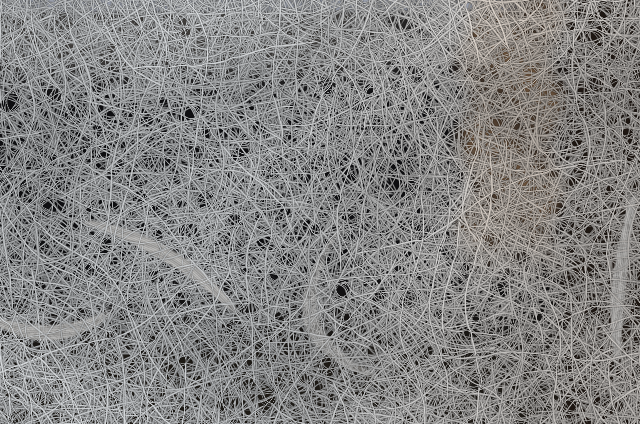
Write a Shadertoy shader that draws this texture.

```glsl
float hash(float n) {
    return fract(sin(n * 12.9898) * 43758.545);
}

mat2 rotation(float a) {
    return mat2(cos(a), sin(a), -sin(a), cos(a));
}

// Broad and patchy variation of the mesh: negative where it opens up
vec2 packing(vec2 p) {
    float broad = sin(p.x * 5.0 + 2.0 * sin(p.y * 4.0) + 0.6) * sin(p.y * 7.0 + 1.5 * sin(p.x * 4.0));
    broad += 0.9 * smoothstep(0.75, 1.0, p.y) + 0.6 * smoothstep(0.3, 0.0, p.y) - 0.35;
    float fine = sin(p.x * 29.0 + 3.0 * sin(p.y * 13.0)) * sin(p.y * 26.0 + 2.0 * sin(p.x * 17.0));
    return vec2(broad, fine);
}

// Cellular swelling that parts the fibres around gaps: xy = position, z = scale
vec3 partFibres(vec2 p, float size) {
    vec2 g = rotation(0.6) * p / size;
    vec2 cell = floor(g);
    float seed = cell.x + cell.y * 37.0;
    vec2 centre = cell + 0.5 + 0.2 * (vec2(hash(seed), hash(seed + 0.5)) - 0.5);
    float radius = length((g - centre) * vec2(1.0, 0.85));
    float scale = 1.0 - 0.6 * hash(seed + 0.7) * smoothstep(0.4, 0.05, radius);
    return vec3(rotation(-0.6) * (centre + (g - centre) * scale) * size, scale);
}

float tanStrip(vec2 uv) {
    float edge = 0.01 * sin(uv.y * 31.0);
    return smoothstep(0.7, 0.75, uv.x + edge) * smoothstep(0.89, 0.85, uv.x + edge) * smoothstep(0.3, 0.5, uv.y);
}

// Dim room seen through the gaps
vec3 backdrop(vec2 uv) {
    vec3 col = mix(vec3(0.12, 0.105, 0.085), vec3(0.055, 0.055, 0.065), smoothstep(0.1, 0.4, uv.y));
    float upperLeft = smoothstep(0.76, 0.88, uv.y) * smoothstep(0.75, 0.5, uv.x);
    col = mix(col, vec3(0.25, 0.24, 0.23), upperLeft);
    col = mix(col, vec3(0.12, 0.09, 0.07), smoothstep(0.85, 0.9, uv.x));
    col = mix(col, vec3(0.42, 0.32, 0.23), tanStrip(uv) * (0.75 + 0.25 * sin(uv.y * 23.0 + uv.x * 40.0)));
    float topBand = smoothstep(0.965, 0.98, uv.y) * smoothstep(0.85, 0.75, uv.x);
    return mix(col, vec3(0.6, 0.62, 0.67), topBand);
}

// Bowed, tapering bundle of parallel threads: x = cover, y = streak shade
vec2 bundle(vec2 p, vec2 a, vec2 b, float bend, float halfWidth) {
    vec2 along = normalize(b - a);
    float t = dot(p - a, along) / length(b - a);
    float side = dot(p - a, vec2(-along.y, along.x)) - bend * 4.0 * t * (1.0 - t);
    float taper = halfWidth * (0.35 + 0.65 * sin(3.14 * clamp(t, 0.0, 1.0)));
    float cover = smoothstep(taper + 0.004, taper - 0.004, abs(side));
    cover *= smoothstep(-0.02, 0.03, t) * smoothstep(1.02, 0.85, t);
    float streak = sin(side * 900.0 + 4.0 * sin(t * 9.0)) * sin(side * 530.0 + t * 7.0);
    return vec2(cover, 0.67 + 0.09 * streak);
}

vec3 addBundle(vec3 col, vec2 strand, float opacity) {
    return mix(col, strand.y * vec3(1.0, 0.995, 0.985), strand.x * opacity);
}

void mainImage(out vec4 fragColor, in vec2 fragCoord) {
    vec2 uv = fragCoord / iResolution.xy;
    vec2 p = fragCoord / iResolution.y;
    float pixel = 1.0 / iResolution.y;
    vec2 pack = packing(p);
    float density = 0.3 * pack.x + 0.35 * pack.y;
    vec3 wide = partFibres(p, 0.075);
    vec3 parted = partFibres(wide.xy + 3.0, 0.043);
    float swell = wide.z * parted.z;

    // Fibre tint: cool at left, warmer and dimmer at right
    vec3 tint = mix(vec3(0.985, 1.0, 1.012), vec3(0.98, 0.96, 0.94), smoothstep(0.3, 1.0, uv.x));
    tint *= mix(vec3(1.0), vec3(1.0, 0.97, 0.94), tanStrip(uv)) * (1.0 + 0.06 * pack.x);

    vec3 col = backdrop(uv);
    const int LAYERS = 52;
    for (int i = 0; i < LAYERS; i++) {
        float layer = float(i);
        float depth = layer / float(LAYERS - 1);
        float phase = 6.28 * hash(layer + 3.7);

        // Bundles lie beneath the uppermost fibres
        if (i == LAYERS - 7) {
            col = addBundle(col, bundle(p, vec2(0.2, 0.477), vec2(0.57, 0.25), 0.035, 0.016), 0.95);
            col = addBundle(col, bundle(p, vec2(1.497, 0.54), vec2(1.455, 0.13), -0.015, 0.016), 0.8);
            col = addBundle(col, bundle(p, vec2(-0.04, 0.26), vec2(0.27, 0.27), -0.05, 0.018), 0.85);
            col = addBundle(col, bundle(p, vec2(0.8, 0.457), vec2(0.92, 0.1), -0.13, 0.018), 0.6);
        }

        // Each layer is a turned and warped set of loose rows
        vec2 q = rotation(3.1416 * fract(layer * 0.618)) * parted.xy + hash(layer) * 5.0;
        q.y += 0.03 * sin(q.x * 8.0 + phase) + 0.014 * sin(q.x * 17.0 + q.y * 9.0 + phase * 2.0);
        float spacing = mix(0.038, 0.062, hash(layer + 51.0));
        float row = floor(q.y / spacing);
        float seed = row + layer * 83.0;

        // One wandering fibre per row, broken into runs
        float wander = sin(q.x * mix(6.0, 19.0, hash(seed)) + 6.28 * hash(seed + 0.3));
        float centre = 0.5 + 0.24 * wander + 0.3 * (hash(seed + 0.6) - 0.5);
        float dist = abs(fract(q.y / spacing) - centre) * spacing / swell;
        float halfWidth = mix(0.0011, 0.0018, hash(seed + 0.8));
        float run = sin(q.x * mix(5.0, 13.0, hash(seed + 0.4)) + 6.28 * hash(seed + 0.9));
        float presence = smoothstep(-0.65, -0.4, run + density);

        float shadow = smoothstep(0.0055, 0.001, dist) * presence;
        float cover = clamp(0.5 + (halfWidth - dist) / pixel, 0.0, 1.0) * presence;
        float shade = mix(0.54, 0.77, depth) + 0.14 * (hash(seed + 0.2) - 0.5);
        col = mix(col * (1.0 - 0.17 * shadow), shade * tint, cover);
    }
    fragColor = vec4(col, 1.0);
}
```
